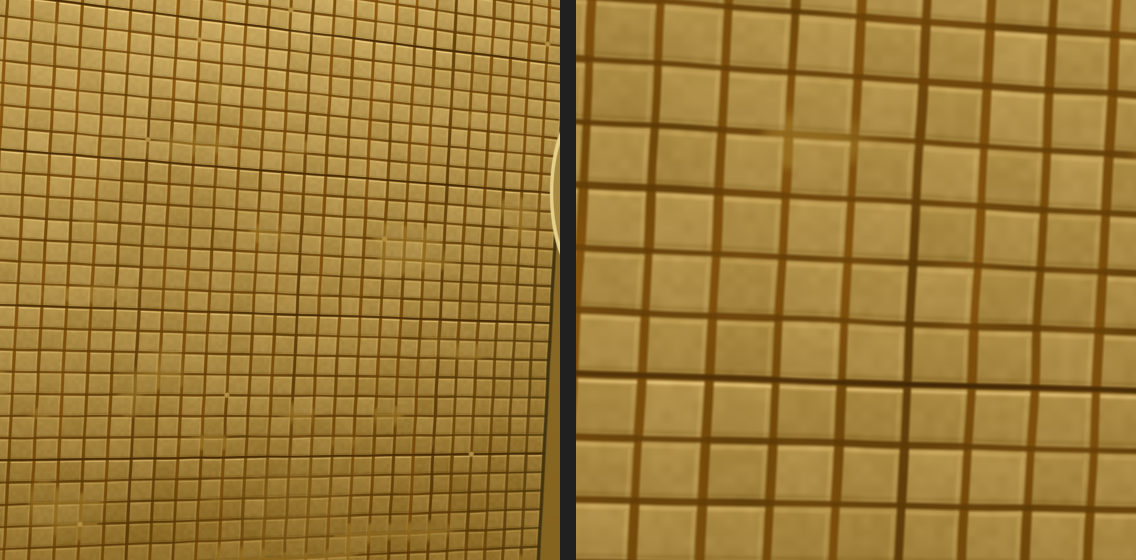
Left, the full canvas; right, a detail of the centre.
This texture is drawn by a Shadertoy shader. Its source:

```glsl
// Wall of small ochre mosaic tiles in mild perspective, with brown grout and sheet seams.

float hash(vec2 p) {
    vec3 q = fract(vec3(p.xyx) * 0.1031);
    q += dot(q, q.yzx + 33.33);
    return fract((q.x + q.y) * q.z);
}

float noise(vec2 p) {
    vec2 i = floor(p), f = fract(p);
    f = f * f * (3.0 - 2.0 * f);
    return mix(mix(hash(i), hash(i + vec2(1, 0)), f.x),
               mix(hash(i + vec2(0, 1)), hash(i + vec2(1, 1)), f.x), f.y);
}

// Soft line: 1 inside the half width, 0 outside
float line(float d, float halfWidth, float blur) {
    return 1.0 - smoothstep(halfWidth - blur, halfWidth + blur, d);
}

void mainImage(out vec4 fragColor, in vec2 fragCoord) {
    vec2 uv = fragCoord / iResolution.xy;
    vec2 p = vec2(uv.x, 1.0 - uv.y);              // y runs down the wall
    float blur = max(0.0013, 0.8 / iResolution.y);

    // Grid coordinates: leaning columns narrow to the right, rows converge
    vec2 warp = 0.0012 * (vec2(noise(p * 23.0), noise(p * 23.0 + 50.0)) - 0.5);
    vec2 q = p + warp;
    float across = q.x / 0.977;
    float lean = q.x + 0.052 * q.y - 0.013;
    float column = (0.04557 - sqrt(0.002077 - 0.001092 * lean)) / 0.000546;
    float rowHeight = 0.0397 - 0.0065 * across;
    float row = (q.y - 0.5443 - 0.0326 * across) / rowHeight;
    vec2 grid = vec2(column, row);
    vec2 size = vec2(0.04557 - 0.000546 * column, rowHeight);
    vec2 tile = floor(grid);
    vec2 joint = floor(grid + 0.5);
    vec2 offset = (grid - joint) * size;          // signed distance to the nearest joints
    vec2 d = abs(offset);

    // Glaze: lit from above, with small differences from tile to tile
    float light = 1.0 - p.y - 0.22 * pow(p.x, 3.0) + 0.25 * (noise(p * 3.0) - 0.5);
    vec3 color = mix(vec3(0.57, 0.44, 0.17), vec3(0.76, 0.635, 0.35), clamp(light, 0.0, 1.0));
    color += 0.045 * (hash(tile + 40.0) - 0.5);
    color += 0.035 * (noise(p * 160.0) - 0.5);
    color *= 1.0 + 0.06 * (0.5 - fract(row));

    // Bevels: pale top and right edges, shaded bottom edge
    float top = line(abs(offset.y - 0.0042), 0.0012, 0.0015);
    float side = line(abs(offset.x + 0.0048), 0.001, 0.0015);
    float base = line(abs(offset.y + 0.0040), 0.001, 0.0018);
    color += vec3(0.09, 0.09, 0.08) * max(top * (0.5 + 0.5 * hash(tile)), 0.6 * side);
    color -= 0.05 * base;

    // Grout, with a heavier seam at every seventh joint
    float rowSeam = 1.0 - step(0.5, mod(joint.y, 7.0));
    float columnSeam = 1.0 - step(0.5, mod(joint.x - 6.0, 7.0));
    float vertical = line(d.x, 0.0026 + 0.0007 * (hash(vec2(joint.x, tile.y)) - 0.5), blur);
    float horizontal = line(d.y, 0.0019 + 0.0007 * (hash(vec2(tile.x, joint.y)) - 0.5), blur);
    vec3 rust = mix(vec3(0.43, 0.27, 0.02), vec3(0.54, 0.33, 0.04), noise(p * vec2(30.0, 12.0)));
    rust *= 0.88 + 0.16 * light;
    float olive = smoothstep(0.75, 1.0, p.x) * smoothstep(0.15, 0.7, p.y);
    rust = mix(rust, vec3(0.34, 0.26, 0.06), 0.6 * olive);

    // Wear: patches where ochre residue hides the joints
    float worn = smoothstep(0.77, 0.9, noise(p * vec2(13.0, 19.0) + 7.0));
    worn = max(worn, 0.55 * smoothstep(0.16, 0.02, length((p - vec2(0.52, 0.91)) * vec2(1.0, 0.8))));
    vec3 residue = vec3(0.61, 0.46, 0.14);
    vec3 verticalColor = mix(rust * (1.0 - 0.15 * columnSeam), residue, 0.75 * worn);
    vec3 horizontalColor = mix(rust * 0.85, residue, 0.7 * worn);
    color = mix(color, verticalColor, 0.95 * vertical);
    color = mix(color, horizontalColor, 0.92 * horizontal);

    // Seam shadow with a bright lip below it
    float shadow = rowSeam * line(abs(offset.y + 0.0003), 0.0014, blur);
    color = mix(color, vec3(0.24, 0.14, 0.02), shadow * (0.5 + 0.4 * noise(p * 9.0)));
    color += 0.10 * rowSeam * line(abs(offset.y - 0.0038), 0.0008, blur) * (1.0 - vertical);

    // Chips: sparse pale specks on the joint crossings
    float chip = step(0.985, hash(joint + 91.0)) * line(length(offset), 0.0045, 0.002);
    color = mix(color, vec3(0.70, 0.56, 0.26), chip);

    // Plain strip past the last column, with a dark corner joint
    float edge = (column - 26.0) * size.x;
    color = mix(color, vec3(0.53, 0.40, 0.13) + 0.04 * light, smoothstep(0.0, 0.004, edge));
    color = mix(color, vec3(0.24, 0.19, 0.06), 0.85 * line(abs(edge), 0.0028, 0.002));

    // Pale rounded rim of a fixture at the right border
    float rim = (length((p - vec2(1.045, 0.345)) / vec2(0.06, 0.15)) - 1.0) * 0.06;
    color = mix(color, vec3(0.66, 0.54, 0.25), line(rim, 0.0, blur));
    color = mix(color, vec3(0.90, 0.82, 0.55), line(abs(rim), 0.003, blur));

    fragColor = vec4(clamp(color, 0.0, 1.0), 1.0);
}
```
